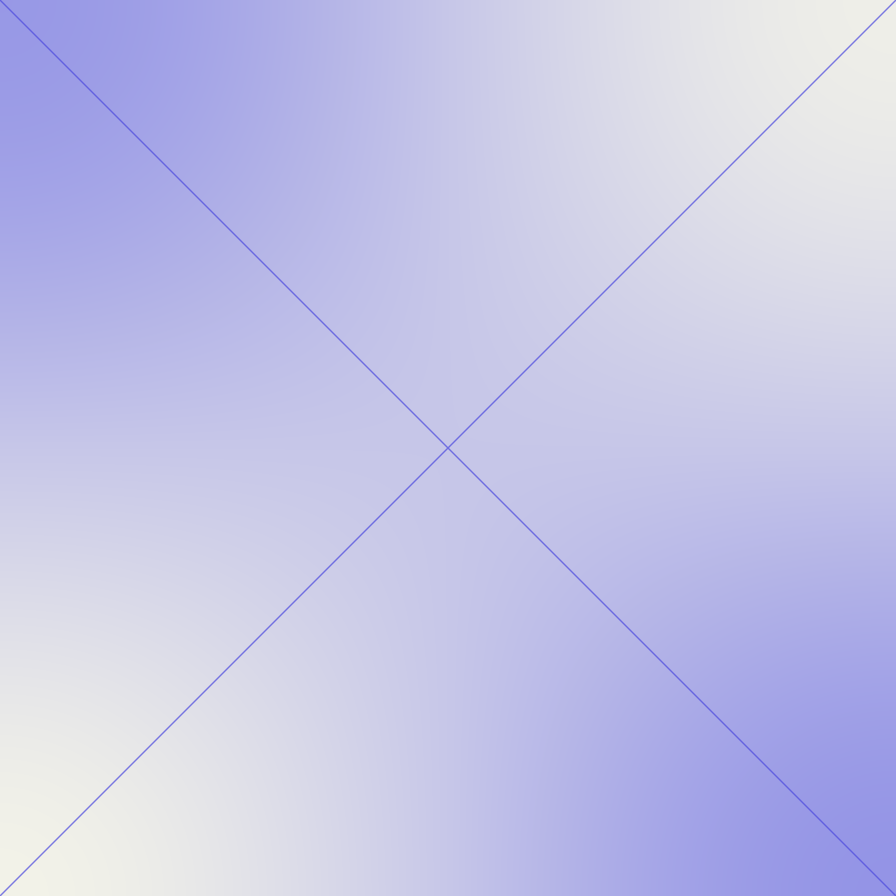
Give the GLSL for this background, as a Shadertoy shader.

```glsl
// Soft blue and cream corner gradient crossed by two thin diagonal lines.

const vec3 MID_LAVENDER = vec3(0.778, 0.778, 0.910);
const vec3 CORNER_CREAM = vec3(0.950, 0.950, 0.910);
const vec3 CORNER_BLUE  = vec3(0.578, 0.580, 0.902);
const vec3 LINE_INDIGO  = vec3(0.300, 0.290, 0.870);
const float LINE_WIDTH   = 0.0016;
const float LINE_OPACITY = 0.72;

// Smooth saddle: +1 at lower left and upper right, -1 at the other corners.
float saddle(vec2 uv) {
    vec2 s = 1.0 - 2.0 * smoothstep(0.0, 1.0, uv);
    return s.x * s.y;
}

// Blends from the middle colour towards cream (positive) or blue (negative).
vec3 cornerGradient(float height) {
    vec3 target = height > 0.0 ? CORNER_CREAM : CORNER_BLUE;
    return mix(MID_LAVENDER, target, abs(height));
}

// Coverage of a straight line through the origin with the given unit normal.
float lineCoverage(vec2 p, vec2 normal, float width, float pixel) {
    float edge = 0.5 * width - abs(dot(p, normal));
    return clamp(0.5 + edge / pixel, 0.0, 1.0);
}

void mainImage(out vec4 fragColor, in vec2 fragCoord) {
    vec2 uv = fragCoord / iResolution.xy;
    float pixel = 1.0 / min(iResolution.x, iResolution.y);

    // Background, with less contrast towards the top
    float contrast = mix(1.0, 0.91, smoothstep(0.0, 1.0, uv.y));
    vec3 color = cornerGradient(saddle(uv) * contrast);

    // Diagonals from corner to corner
    vec2 p = uv - 0.5;
    vec2 normal = normalize(vec2(1.0));
    float rising = lineCoverage(p, vec2(normal.x, -normal.y), LINE_WIDTH, pixel);
    float falling = lineCoverage(p, normal, LINE_WIDTH, pixel);
    color = mix(color, LINE_INDIGO, LINE_OPACITY * max(rising, falling));

    fragColor = vec4(color, 1.0);
}
```
